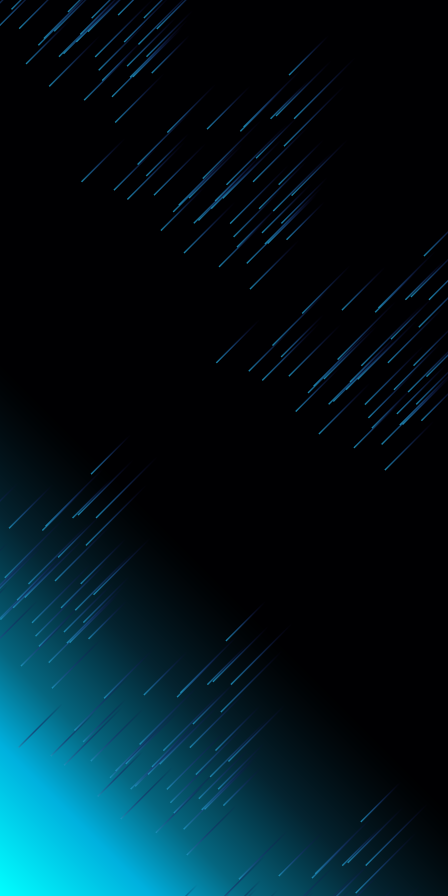
This background is drawn by a WebGL 2 fragment shader. Its source:

```glsl
#version 300 es
precision highp float;
// Slanted blue light streaks in fan-shaped swarms over a cyan corner glow on black.

uniform vec2 u_resolution;
out vec4 outColor;

const int STREAKS = 44;
const vec3 NIGHT = vec3(0.0, 0.0, 0.006);
const vec3 DEEP = vec3(0.015, 0.14, 0.19);
const vec3 TEAL = vec3(0.02, 0.40, 0.50);
const vec3 AZURE = vec3(0.0, 0.69, 0.87);
const vec3 CYAN = vec3(0.0, 1.0, 1.0);
const vec3 STREAK_HEAD = vec3(0.12, 0.62, 0.78);
const vec3 STREAK_TAIL = vec3(0.06, 0.03, 0.25);

float hash(float n) {
    return fract(sin(n * 12.9898 + 4.1) * 43758.545);
}

// Falls from 1 at 'near' to 0 at 'far'.
float fade(float near, float far, float t) {
    return 1.0 - clamp((t - near) / (far - near), 0.0, 1.0);
}

// Diagonal glow, brightest in the lower left corner.
vec3 cornerGlow(vec2 p) {
    float t = p.x + p.y;
    vec3 color = mix(NIGHT, DEEP, pow(fade(0.85, 1.2, t), 1.4));
    color = mix(color, TEAL, fade(0.55, 0.85, t));
    color = mix(color, AZURE, fade(0.34, 0.55, t));
    return mix(color, CYAN, fade(0.0, 0.34, t));
}

// Rising 45 degree line from its head: x = position along it, y = opacity.
vec2 streak(vec2 p, float size, float halfWidth, float pixel) {
    float along = (p.x + p.y) * 0.70711;
    float across = abs(p.x - p.y) * 0.70711;
    float t = along / size;
    float line = clamp((halfWidth - across) / pixel + 0.5, 0.0, 1.0);
    float start = clamp(along / pixel + 0.5, 0.0, 1.0);
    return vec2(clamp(t, 0.0, 1.0), line * start * fade(0.35, 1.0, t));
}

// Streak heads spread rightward from the swarm's apex.
vec3 drawSwarm(vec3 color, vec2 p, float pixel) {
    for (int i = 0; i < STREAKS; i++) {
        float id = float(i);
        float reach = 0.48 * sqrt(id / float(STREAKS));
        float slope = 0.85 * (hash(id) + hash(id + 71.3) - 1.0);
        float size = mix(0.12, 0.20, hash(id + 37.7));
        vec2 s = streak(p - reach * vec2(1.0, slope), size, 0.0016, pixel);
        vec3 tint = mix(STREAK_HEAD, STREAK_TAIL, sqrt(s.x));
        color = mix(color, tint, 0.88 * s.y);
    }
    return color;
}

void main() {
    vec2 p = gl_FragCoord.xy / u_resolution.x;
    float pixel = 1.0 / u_resolution.x;
    vec3 color = cornerGlow(p);

    // Two descending chains of three swarms each.
    for (int row = 0; row < 2; row++) {
        for (int k = -1; k <= 1; k++) {
            float stepIndex = float(k);
            vec2 apex = vec2(0.182, 1.594) + float(row) * vec2(-0.141, -1.263);
            apex += stepIndex * vec2(0.301, -0.388);
            apex.y -= 0.016 * stepIndex * stepIndex;
            color = drawSwarm(color, p - apex, pixel);
        }
    }
    outColor = vec4(color, 1.0);
}
```
